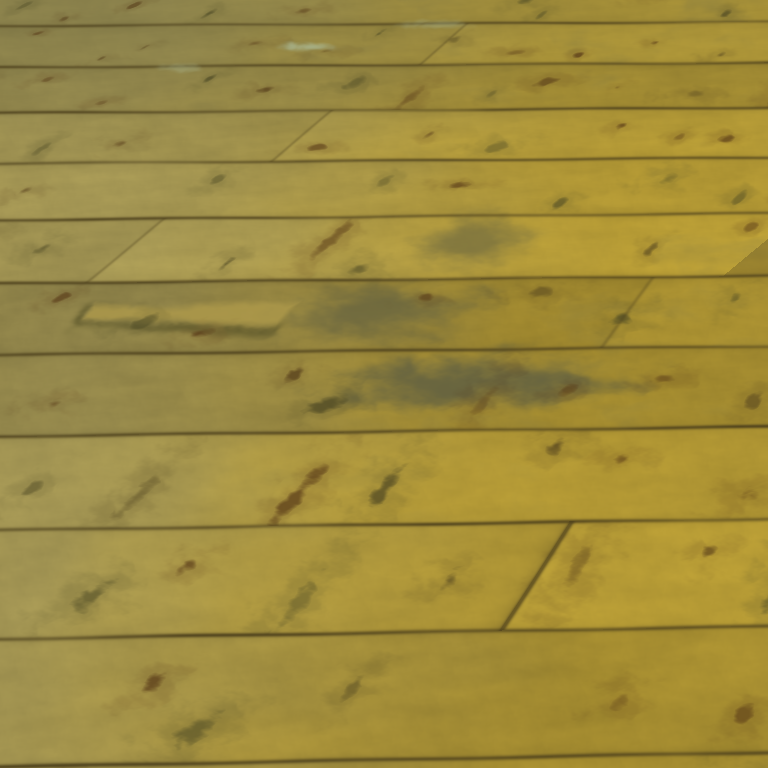
Give the GLSL for this texture, as a Shadertoy shader.

```glsl
// Worn yellow plank floor seen at a low angle. Each point is projected onto
// the floor plane; planks, slanted end joints and knots live in floor space,
// while stains, scuffs and light are laid over in canvas space.

#define VANISH vec2(1.88, 1.06)    // vanishing point: x, height above the top edge
#define PLANK_STEP 0.04285         // plank width in floor units
#define PLANK_START 0.9165         // floor depth of the first seam
#define KNOT_CELL 0.085            // knot spacing along a plank
#define KNOT_DENSITY 0.80
#define SEAM_WIDTH 0.0021
#define PALE vec3(0.655, 0.600, 0.335)
#define GOLD vec3(0.705, 0.600, 0.205)
#define GREY vec3(0.40, 0.39, 0.25)
#define DARK vec3(0.30, 0.25, 0.11)

vec3 hash3(vec2 p) {
    vec3 q = vec3(dot(p, vec2(127.1, 311.7)), dot(p, vec2(269.5, 183.3)), dot(p, vec2(419.2, 371.9)));
    return fract(sin(q) * 43758.5);
}

// Layered, warped sines in about -1..1
float mottle(vec2 p) {
    float sum = 0.0, amp = 0.5;
    for (int i = 0; i < 5; i++) {
        p = mat2(0.8, 0.6, -0.6, 0.8) * p * 1.7 + 1.3;
        sum += amp * sin(p.x + 1.5 * sin(1.1 * p.y + 2.0 * sum));
        amp *= 0.6;
    }
    return sum;
}

// Soft ragged ellipse: 1 inside, 0 outside
float blot(vec2 d, vec2 radius, float ragged) {
    return 1.0 - smoothstep(0.2, 1.4, length(d / radius) + ragged);
}

// Knots and streaks of one plank; rgb = colour, a = cover
vec4 knots(float along, float across, float plank, float rough) {
    vec4 result = vec4(DARK, 0.0);
    float cell = floor(along / KNOT_CELL);
    float streaky = 0.88 - 0.45 * exp(-2.0 * (plank - 7.0) * (plank - 7.0));
    for (float i = -1.0; i <= 1.0; i++) {
        vec3 h = hash3(vec2(cell + i, plank + 3.0));
        vec3 g = hash3(vec2(plank + 17.0, cell + i));
        vec2 center = vec2((cell + i + 0.15 + 0.7 * h.x) * KNOT_CELL, 0.18 + 0.64 * h.y);
        vec2 radius = vec2(mix(0.005, 0.012, g.x * g.x), mix(0.06, 0.13, g.y));
        radius = mix(radius, vec2(0.007, 0.28), step(streaky, g.z));
        vec2 d = vec2(along, across) - center;
        float cover = blot(d, radius, 0.6 * rough) * mix(0.4, 0.85, h.z);
        cover = max(cover, 0.16 * blot(d, vec2(3.0, 2.0) * radius, 0.7 * rough));
        cover *= step(h.z, KNOT_DENSITY);
        vec3 tint = mix(vec3(0.34, 0.22, 0.09), vec3(0.29, 0.28, 0.14), smoothstep(0.3, 0.8, g.y));
        if (cover > result.a) result = vec4(tint, cover);
    }
    return result;
}

void mainImage(out vec4 fragColor, in vec2 fragCoord) {
    vec2 p = fragCoord / iResolution.xy;
    float soft = 0.3 / iResolution.y;

    // Project onto the floor, with slightly wavering boards
    float down = 1.0 - p.y;
    down += (p.x - 0.5) * (0.005 + 0.014 * down) + 0.0006 * sin(17.0 * p.x + 23.0 * p.y);
    float depth = down + VANISH.y;
    float along = (p.x - VANISH.x) / depth;
    float row = (PLANK_START - 1.0 / depth) / PLANK_STEP;
    float plank = floor(row), across = row - plank;

    float broad = mottle(p * vec2(2.2, 4.0) + 0.4 * plank);
    float rough = mottle(p * vec2(14.0, 36.0));
    float ragged = mottle(p * vec2(34.0, 60.0));
    float grain = mottle(vec2(along * 22.0, row * 7.0));
    float fine = mottle(p * 80.0);

    // End joints: every second far plank, every third near plank
    bool near = plank > 4.5;
    float jointAt = near ? -0.723 + 0.024 * (plank - 5.0) : -1.165 - 0.019 * plank;
    float hasJoint = near ? step(1.5, mod(plank, 3.0)) : 1.0 - mod(plank, 2.0);
    float jointDist = (along - jointAt) * depth * 0.75;

    // Base colour with light, plank tone and wear
    vec3 color = mix(PALE, GOLD, smoothstep(0.05, 0.85, p.x + 0.12 * broad + 0.12 * down));
    float tone = 0.975 + 0.03 * cos(1.57 * (plank - 3.1));
    tone -= 0.08 * exp(-(plank - 5.5) * (plank - 5.5));
    tone += 0.06 * hasJoint * smoothstep(-0.002, 0.002, jointDist);
    tone -= 0.05 * smoothstep(0.25, 0.0, p.y) * p.x;
    color *= tone + 0.035 * broad + 0.02 * grain + 0.022 * rough + 0.012 * fine;
    float dull = smoothstep(0.76, 1.0, p.y) * (1.0 - 0.55 * p.x);
    dull += 0.5 * smoothstep(0.1, 0.9, rough * 0.5 + broad * 0.6) * smoothstep(0.2, 0.5, p.y);
    color = mix(color, GREY, 0.42 * min(dull, 1.0));

    // Grey worn stains climbing through the middle
    for (float i = 0.0; i < 3.0; i++) {
        vec2 center = vec2(0.62 - 0.13 * mod(i, 2.0), 0.503 + 0.09 * i);
        vec2 d = p - center;
        d.x -= 0.8 * d.y;
        float stain = blot(d, vec2(0.17 - 0.05 * i, 0.036), 0.3 * rough + 0.15 * ragged);
        color = mix(color, GREY, stain * (0.95 - 0.18 * i));
    }

    // Bare pale strip with a dark, broken lower rim
    vec2 strip = p - vec2(0.245, 0.592);
    strip.x -= strip.y;
    float taper = 0.011 + 0.025 * strip.x;
    vec2 outside = abs(strip) - vec2(0.13, taper) + 0.004 * rough + 0.002 * ragged;
    float edge = length(max(outside, 0.0)) + min(max(outside.x, outside.y), 0.0);
    float rim = exp(-pow((edge - 0.008) / 0.007, 2.0)) * smoothstep(0.008, -0.012, strip.y + 0.1 * strip.x);
    color = mix(color, vec3(0.35, 0.33, 0.16), (0.55 + 0.25 * ragged) * rim);
    color = mix(color, vec3(0.68, 0.60, 0.29), 0.8 * smoothstep(0.006, -0.006, edge));

    // Knots
    vec4 knot = knots(along, across, plank, ragged);
    color = mix(color, knot.rgb, knot.a);

    // Seams and joints, measured on the canvas
    float seamDist = min(across, 1.0 - across) * PLANK_STEP * depth * depth;
    float width = SEAM_WIDTH * (0.8 + 0.45 * down) + soft;
    float seam = exp(-pow(seamDist / width, 2.0));
    float fade = 0.56 + 0.16 * down + 0.25 * mottle(vec2(p.x * 3.0, floor(row + 0.5) * 5.0));
    color *= 1.0 - 0.07 * exp(-seamDist / 0.006);
    color = mix(color, DARK, seam * clamp(fade, 0.2, 0.85));
    float front = step(6.5, plank);
    float joint = exp(-pow(jointDist / width, 2.0));
    joint += 0.5 * front * step(jointDist, 0.0) * exp(jointDist / 0.007);
    color = mix(color, DARK, hasJoint * min(joint, 1.0) * mix(0.3, 0.7, front));

    // Pale glints on the far boards
    for (float i = 0.0; i < 3.0; i++) {
        vec2 center = vec2(0.24 + 0.165 * i, 0.911 + 0.028 * i);
        float glint = blot(p - center, vec2(0.026 + 0.008 * i, 0.006), 0.45 * ragged);
        color = mix(color, vec3(0.66, 0.70, 0.54), glint * (0.4 + 0.45 * mod(i, 2.0)));
    }

    fragColor = vec4(clamp(color, 0.0, 1.0), 1.0);
}
```
